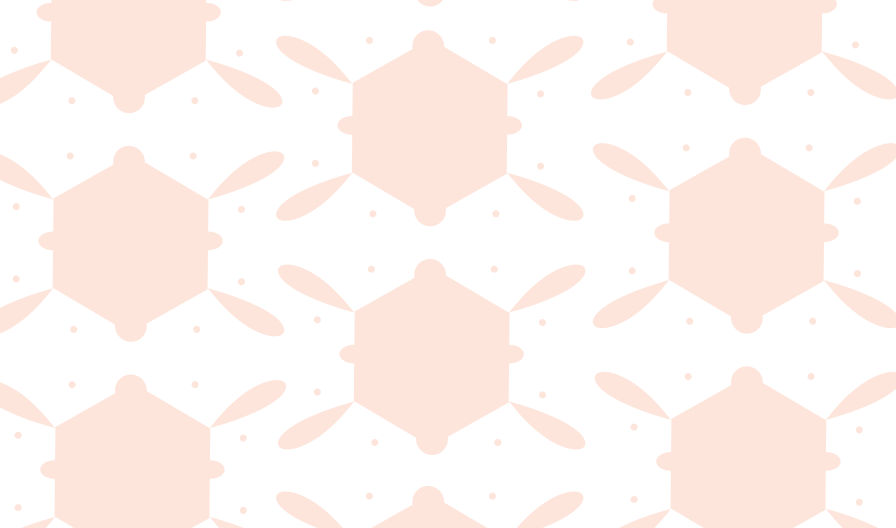
A Shadertoy shader for this pattern:

```glsl
const float UNITS_WIDE = 768.0;   // canvas width in design units
const float COLUMN_PITCH = 264.0;
const vec3 PAPER = vec3(1.0);
const vec3 BLUSH = vec3(0.992, 0.898, 0.860);

float hexagon(vec2 p, float apothem) {
    p = abs(p);
    return max(p.x, dot(p, vec2(0.5, 0.8660))) - apothem;
}

float ellipse(vec2 p, vec2 radii) {
    float k = length(p / radii);
    return k * (k - 1.0) / max(length(p / (radii * radii)), 1e-4);
}

// Teardrop leaf from the origin along +x, narrow at its base
float leaf(vec2 p, float len, float girth, float bend) {
    float t = p.x / len;
    float v = p.y - bend * sin(3.1416 * clamp(t, 0.0, 1.0));
    float g2 = girth * girth;
    float f = v * v - g2 * t * t * (1.0 - t);
    vec2 slope = vec2(g2 * (3.0 * t * t - 2.0 * t) / len, 2.0 * v);
    return max(f / max(length(slope), 0.5), -p.x);
}

// Four dots mirrored about both axes
float dotQuad(vec2 p, vec2 spread, float radius) {
    return length(abs(p) - spread) - radius;
}

float motif(vec2 p) {
    // Slightly turned hexagon body
    vec2 body = p + 0.01 * vec2(p.y, -p.x);
    float d = hexagon(body - vec2(0.5, 0.0), 66.4);

    // Round knobs above and below
    vec2 knob = vec2(p.x - 0.011 * p.y, max(abs(p.y) - 70.4, 0.0));
    d = min(d, length(knob) - 13.6);

    // Side tabs
    vec2 tab = vec2(abs(p.x - 0.5) - 66.5, p.y + 2.5);
    d = min(d, ellipse(tab, vec2(12.5, 8.0)));

    // Leaves on the four side corners
    vec2 corner = abs(p - vec2(0.5, 0.0)) - vec2(66.5, 38.2);
    vec2 axis = normalize(vec2(65.0, 38.3));
    vec2 along = vec2(dot(corner, axis), dot(corner, vec2(-axis.y, axis.x)));
    d = min(d, leaf(along, 75.0, 25.5, 1.3));

    // Loose dots, a little off centre
    vec2 side = sign(p);
    d = min(d, dotQuad(p - vec2(3.0 + 1.5 * side.y, -1.0), vec2(52.7, 74.3), 3.0));
    d = min(d, dotQuad(p - vec2(-1.0, 0.3 + 1.2 * side.x), vec2(96.5, 31.0), 3.0));
    return d;
}

// Staggered columns with a small drift from row to row
vec2 motifCentre(float column, float row) {
    vec2 even = vec2(111.4 + 1.6 * row, 209.0 + 196.0 * row - 3.5 * column);
    vec2 odd = vec2(104.4 + 1.1 * cos(2.1 * (row - 1.0)),
                    112.5 + 193.0 * row + 2.7 * cos(2.1 * row + 2.8));
    vec2 centre = mod(column, 2.0) < 0.5 ? even : odd;
    return centre + vec2(COLUMN_PITCH * column, 0.0);
}

void mainImage(out vec4 fragColor, in vec2 fragCoord) {
    float pixel = UNITS_WIDE / iResolution.x;
    vec2 p = vec2(fragCoord.x, iResolution.y - fragCoord.y) * pixel;

    float d = 1e5;
    for (int column = 0; column < 3; column++) {
        for (int row = -1; row < 3; row++) {
            d = min(d, motif(p - motifCentre(float(column), float(row))));
        }
    }

    float coverage = clamp(0.5 - d / pixel, 0.0, 1.0);
    fragColor = vec4(mix(PAPER, BLUSH, coverage), 1.0);
}
```
